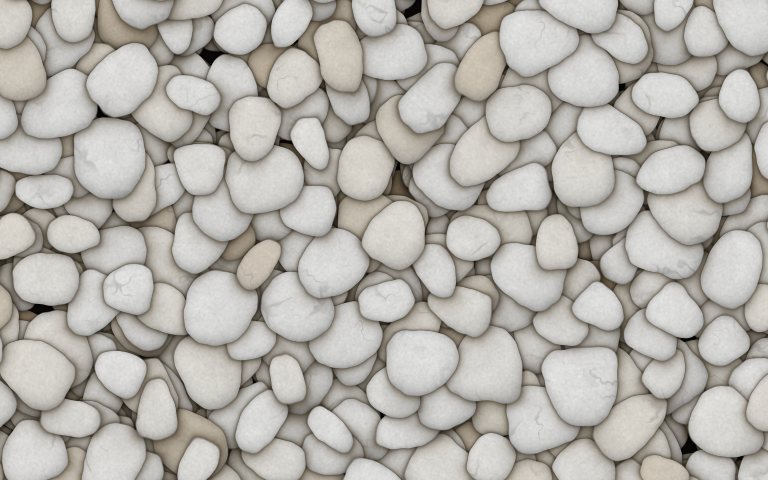
Give the GLSL for this texture, as a Shadertoy shader.

```glsl
const int LAYERS = 5;
const float CELL = 0.125;
const vec2 LIGHT = vec2(-0.35, 0.94);
const vec3 GROUND = vec3(0.085, 0.072, 0.062);
const vec3 WHITE = vec3(0.872, 0.872, 0.868);
const vec3 CREAM = vec3(0.862, 0.85, 0.822);
const vec3 TAN = vec3(0.75, 0.69, 0.60);
const vec3 SHADOW_TINT = vec3(0.93, 1.0, 1.12);

vec2 hash2(vec2 p) {
    vec3 h = fract(p.xyx * vec3(0.1031, 0.1030, 0.0973));
    h += dot(h, h.yzx + 33.33);
    return fract((h.xx + h.yz) * h.zy);
}

float gradientNoise(vec2 p) {
    vec2 cell = floor(p), f = fract(p);
    vec2 u = f * f * f * (f * (f * 6.0 - 15.0) + 10.0);
    vec2 o = vec2(0.0, 1.0);
    float a = dot(hash2(cell) * 2.0 - 1.0, f);
    float b = dot(hash2(cell + o.yx) * 2.0 - 1.0, f - o.yx);
    float c = dot(hash2(cell + o.xy) * 2.0 - 1.0, f - o.xy);
    float d = dot(hash2(cell + o.yy) * 2.0 - 1.0, f - o.yy);
    return mix(mix(a, b, u.x), mix(c, d, u.x), u.y);
}

mat2 rotation(float angle) {
    float c = cos(angle), s = sin(angle);
    return mat2(c, s, -s, c);
}

// Rounded egg: 0 at its centre, 1 on its rim
float eggRadius(vec2 q, float taper, float power) {
    q.y *= 1.0 + taper * clamp(q.x, -1.0, 1.0);
    q = pow(abs(q) + 1e-4, vec2(power));
    return pow(q.x + q.y, 1.0 / power);
}

vec3 stoneAlbedo(float tone) {
    vec3 pale = mix(WHITE, CREAM, smoothstep(0.45, 0.9, tone));
    return mix(pale, TAN, smoothstep(0.88, 1.12, tone));
}

// Flat bright top, narrow falloff to the rim, brighter toward the light
float domeShade(float radius, vec2 slope, vec2 light) {
    float r = min(radius, 1.0);
    float facing = dot(slope, light);
    return 0.985 - 0.17 * pow(r, 9.0) + 0.055 * r * facing - 0.10 * r * r * max(-facing, 0.0);
}

// Paints one scattered layer of stones over the colour below
void paintLayer(vec2 uv, float layer, float pixel, inout vec3 color, inout vec2 surface) {
    float depth = 1.0 - layer / float(LAYERS - 1);
    mat2 turn = rotation(layer * 1.3 + 0.4);
    vec2 p = turn * uv + layer * vec2(3.71, 5.23) + 2.0;
    vec2 light = turn * LIGHT;
    vec2 home = floor(p / CELL);
    float wobble = 0.008 * gradientNoise(p * 17.0) + 0.003 * gradientNoise(p * 40.0);

    for (int j = -1; j <= 1; j++)
    for (int i = -1; i <= 1; i++) {
        vec2 id = home + vec2(i, j);
        vec2 seed = id + layer * 41.0;
        vec2 place = hash2(seed), size = hash2(seed + 113.0);
        vec2 form = hash2(seed + 227.0), look = hash2(seed + 331.0);

        vec2 offset = p - (id + 0.5 + (place - 0.5) * 0.55) * CELL;
        float longAxis = mix(0.050, 0.087, size.x);
        vec2 radii = longAxis * vec2(1.0, mix(0.58, 0.92, size.y));
        vec2 local = rotation(look.y * 6.2832) * offset;
        float radius = eggRadius(local / radii, (form.x - 0.5) * 0.65, mix(2.0, 2.6, form.y));
        float dist = (radius - 1.0) * radii.y + wobble;

        // Tight contact shadow plus a faint wide one, longer away from the light
        vec2 slope = offset / longAxis;
        float away = dot(normalize(offset + 1e-5), -light);
        float gap = max(dist, 0.0) / (1.0 + 0.4 * away);
        float shadow = 0.40 * exp(-gap / 0.0045) + 0.17 * exp(-gap / 0.011);
        color *= 1.0 - shadow * SHADOW_TINT;

        float inside = 1.0 - smoothstep(-pixel, pixel, dist);
        float rim = 1.0 + dist / radii.y;
        vec3 stone = stoneAlbedo(look.x + 0.2 * depth);
        stone *= domeShade(max(rim, 0.0), slope, light) * (1.0 - 0.05 * depth);
        color = mix(color, stone, inside);
        if (inside > 0.5) surface = local + place * 30.0;
    }
}

// Mottling, fine grain and a few thin veins
float surfaceDetail(vec2 p) {
    float mottle = gradientNoise(p * 28.0) + 0.5 * gradientNoise(p * 63.0);
    float grain = gradientNoise(p * 170.0) + 0.6 * gradientNoise(p * 95.0);
    float crease = abs(gradientNoise(p * 17.0 + 0.6 * mottle));
    float patches = smoothstep(0.08, 0.4, gradientNoise(p * 11.0 + 9.0));
    float vein = (1.0 - smoothstep(0.0, 0.07, crease)) * patches;
    return 1.0 + 0.04 * mottle + 0.055 * grain - 0.12 * vein;
}

void mainImage(out vec4 fragColor, in vec2 fragCoord) {
    vec2 uv = fragCoord / iResolution.y;
    float pixel = 0.7 / iResolution.y;
    vec3 color = GROUND;
    vec2 surface = uv;
    for (int k = 0; k < LAYERS; k++)
        paintLayer(uv, float(k), pixel, color, surface);
    color *= surfaceDetail(surface);
    fragColor = vec4(clamp(color, 0.0, 1.0), 1.0);
}
```
